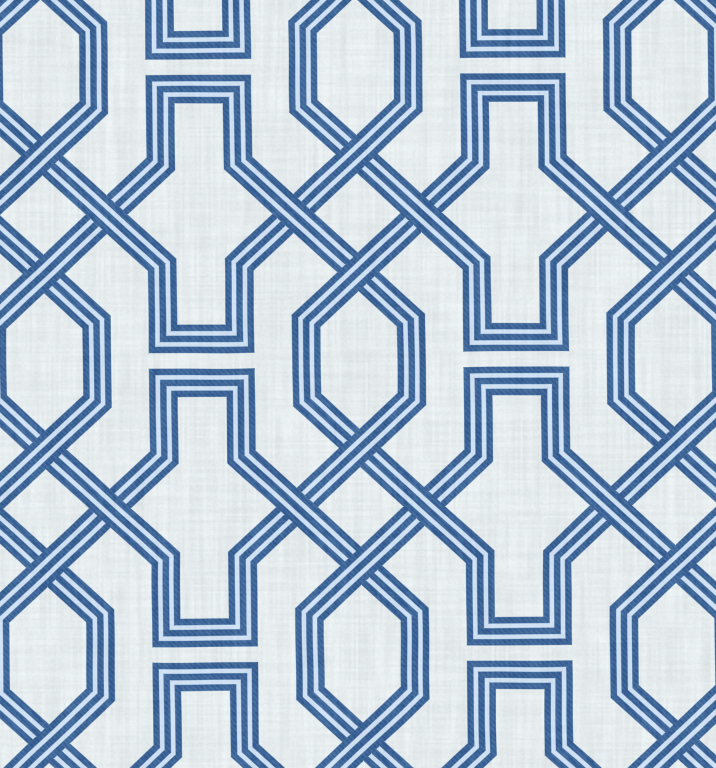
This pattern is drawn by a WebGL 2 fragment shader. Its source:

```glsl
#version 300 es
precision highp float;
// Interlaced trellis of triple blue lines, hexagons and capped columns, on pale linen.

uniform vec2 u_resolution;
out vec4 fragColor;

// Half of one repeat; the canvas is 768 units high.
const vec2 HALF_CELL = vec2(157.2, 146.9);

float hash(vec2 p) {
    vec3 q = fract(vec3(p.xyx) * 0.1031);
    q += dot(q, q.yzx + 33.33);
    return fract((q.x + q.y) * q.z);
}

float noise(vec2 p) {
    vec2 i = floor(p), f = fract(p);
    f = f * f * (3.0 - 2.0 * f);
    return mix(mix(hash(i), hash(i + vec2(1, 0)), f.x),
               mix(hash(i + vec2(0, 1)), hash(i + vec2(1, 1)), f.x), f.y);
}

// Signed, mitred offset from a strand: hexagon side, diagonal, column side.
float strand(vec2 p) {
    float diagonal = dot(p - vec2(-52.5, 39.5), normalize(vec2(-0.923, 1.0)));
    return min(max(-52.5 - p.x, diagonal), 118.7 - p.x);
}

// Lays a three-line band over what lies below; x is ink, y is band cover.
vec2 layBand(vec2 below, float offset, float soft) {
    float t = abs(offset);
    float line = 1.0 - smoothstep(-soft, soft, min(t, abs(t - 11.0)) - 3.2);
    float cover = 1.0 - smoothstep(-soft, soft, t - 11.5);
    return vec2(max(below.x * (1.0 - cover), line), max(below.y, cover));
}

void main() {
    vec2 p = gl_FragCoord.xy * 768.0 / u_resolution.y;
    float soft = max(0.7 * 768.0 / u_resolution.y, 0.8);

    // Slight skew of the cloth, then fold each repeat into one quarter.
    vec2 c = p - vec2(359.0, 408.0);
    c += vec2(0.0118 * c.y, -0.006 * c.x);
    c += 0.8 * (vec2(noise(p / 45.0), noise(p / 45.0 + 71.0)) - 0.5);
    vec2 cell = mod(c + HALF_CELL, 2.0 * HALF_CELL) - HALF_CELL;
    vec2 q = abs(cell);

    float rising = strand(q);
    float hexagon = strand(vec2(-q.x, q.y));
    float column = max(strand(vec2(q.x, 2.0 * HALF_CELL.y - q.y)), 22.0 - q.y);

    // Over and under swap between mirrored quarters.
    bool upright = cell.x * cell.y > 0.0;
    vec2 band = layBand(vec2(0), upright ? hexagon : column, soft);
    band = layBand(band, rising, soft);
    band = layBand(band, upright ? column : hexagon, soft);

    // Woven slubs: long warp streaks, shorter weft streaks, fine grain.
    float warp = noise(p * vec2(0.42, 0.018)) + 0.6 * noise(p * vec2(0.14, 0.03) + 19.0) - 0.8;
    float weft = noise(p * vec2(0.025, 0.45) + 53.0) - 0.5;
    float grain = noise(p * 0.6 + 7.0) - 0.5;
    float weave = 0.5 * warp + 0.4 * weft + 0.3 * grain;

    vec3 linen = vec3(0.90, 0.925, 0.93) + 0.075 * weave;
    vec3 betweenLines = vec3(0.81, 0.88, 0.95) + 0.05 * weave;
    float thread = 0.5 + 0.5 * cos(1.1 * (p.x + p.y));
    float fade = clamp(0.32 + 0.7 * weave + 0.3 * (thread - 0.5), 0.0, 1.0);
    vec3 blue = mix(vec3(0.20, 0.35, 0.55), vec3(0.34, 0.50, 0.68), fade);

    vec3 color = mix(linen, betweenLines, band.y);
    fragColor = vec4(mix(color, blue, band.x), 1.0);
}
```
